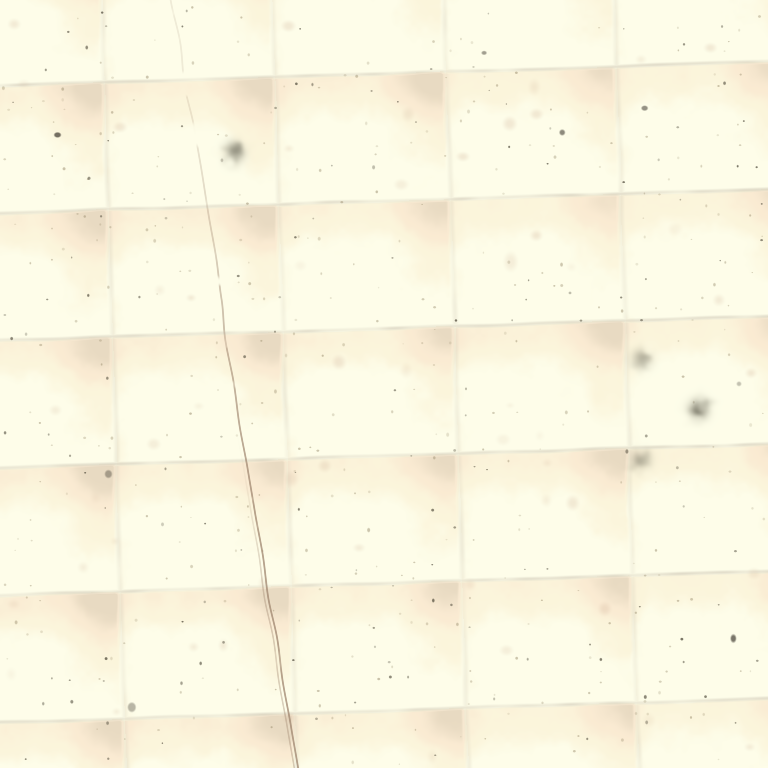
Reproduce this texture procedurally as a Shadertoy shader.

```glsl
// Slightly tilted wall of cream tiles, each shaded from a bright lower left
// to a tan upper right corner. Hashed specks, a few blurred smudges and one
// long hairline crack are laid over the tile grid.

float hash(vec2 p) {
    vec3 q = fract(vec3(p.xyx) * vec3(0.1031, 0.1030, 0.0973));
    q += dot(q, q.yzx + 33.33);
    return fract((q.x + q.y) * q.z);
}

float noise(vec2 p) {
    vec2 i = floor(p), f = fract(p);
    f = f * f * (3.0 - 2.0 * f);
    return mix(mix(hash(i), hash(i + vec2(1, 0)), f.x),
               mix(hash(i + vec2(0, 1)), hash(i + vec2(1, 1)), f.x), f.y);
}

// Rises from a to b, then drops softly to zero just before 1.
float ramp(float a, float b, float x) {
    return smoothstep(a, b, x) * (1.0 - smoothstep(b, 1.0, x));
}

vec3 toneColor(float t) {
    vec3 c = mix(vec3(0.995, 0.993, 0.915), vec3(0.985, 0.96, 0.86), smoothstep(0.04, 0.3, t));
    c = mix(c, vec3(0.98, 0.92, 0.825), smoothstep(0.3, 0.6, t));
    return mix(c, vec3(0.91, 0.855, 0.76), smoothstep(0.6, 1.05, t));
}

vec3 tiles(vec2 uv) {
    // Rotate about one grid corner, then scale to tile units.
    vec2 p = uv - vec2(0.1365, 0.893);
    p = vec2(p.x + 0.031 * p.y, p.y - 0.031 * p.x) / vec2(0.2227, 0.1659);
    p += 0.012 * (vec2(noise(uv * 14.0), noise(uv * 14.0 + 50.0)) - 0.5);
    vec2 f = fract(p), id = floor(p);

    // Shade gathers at the top and right, and most in their shared corner.
    float top = ramp(0.5, 0.975, f.y);
    float right = ramp(0.55, 0.965, f.x) * smoothstep(0.0, 0.55, f.y);
    float tone = 0.4 * top + 0.32 * right + 0.4 * top * right;
    tone += 0.12 * (1.0 - smoothstep(0.0, 0.12, f.x));
    tone *= mix(1.15, 0.8, uv.x) * (0.85 + 0.3 * hash(id + 20.0));
    tone += 0.12 * (noise(uv * 45.0) - 0.5) + 0.05 * (noise(uv * 130.0) - 0.5);
    vec3 color = toneColor(tone);

    // Thin grey joints, uneven along their length.
    vec2 d = (0.5 - abs(f - 0.5)) * vec2(0.2227, 0.1659);
    vec2 joint = 1.0 - smoothstep(vec2(0.0), vec2(0.006, 0.004), d);
    float strength = 0.25 + 0.4 * noise(uv * 35.0);
    return mix(color, vec3(0.82, 0.79, 0.72), strength * max(0.5 * joint.x, joint.y));
}

// One jittered spot per grid cell, kept with the given chance.
float specks(vec2 uv, float count, float chance, float radius, float blur) {
    vec2 p = uv * count, id = floor(p);
    vec2 center = 0.25 + 0.5 * vec2(hash(id + 3.0), hash(id + 71.0));
    vec2 d = (fract(p) - center) / count;
    d.y *= mix(0.7, 1.4, hash(id + 140.0));
    float size = radius * mix(0.5, 1.2, hash(id + 210.0));
    float kept = step(hash(id + 330.0), chance) * mix(0.35, 1.0, hash(id + 400.0));
    return kept * (1.0 - smoothstep(size - blur, size + blur, length(d)));
}

float smudge(vec2 uv, vec2 center, float radius) {
    vec2 d = uv - center + 0.008 * (noise(uv * 90.0) - 0.5);
    return exp(-dot(d, d) / (radius * radius));
}

void mainImage(out vec4 fragColor, in vec2 fragCoord) {
    vec2 uv = fragCoord / iResolution.y;
    float soft = max(0.0007, 0.7 / iResolution.y);
    vec3 color = tiles(uv);

    // Warm stains, faint grains and dark specks.
    color = mix(color, vec3(0.83, 0.72, 0.62), 0.3 * specks(uv, 22.0, 0.12, 0.006, 0.005));
    color = mix(color, vec3(0.62, 0.57, 0.45), 0.55 * specks(uv + 7.0, 66.0, 0.08, 0.0016, soft));
    color = mix(color, vec3(0.3, 0.28, 0.22), 0.75 * specks(uv + 3.0, 40.0, 0.09, 0.0016, soft));
    color = mix(color, vec3(0.28, 0.26, 0.22), 0.8 * specks(uv + 5.0, 9.0, 0.08, 0.0045, 0.0015));

    // Long crack, broken and faint above, firmer and doubled below.
    float bend = 0.006 * (noise(vec2(uv.y * 18.0, 2.0)) - 0.5);
    float offset = uv.x - 0.387 + 0.163 * uv.y - bend;
    float firm = 1.0 - smoothstep(0.3, 0.95, uv.y);
    float broken = smoothstep(0.25, 0.6, noise(vec2(uv.y * 60.0, 8.0)) + 0.5 * firm);
    float line = 1.0 - smoothstep(0.0004, 0.0006 + 1.5 * soft, abs(offset));
    float twin = 1.0 - smoothstep(0.0003, 0.0004 + 1.5 * soft, abs(offset + 0.005));
    twin *= 0.5 * (1.0 - smoothstep(0.2, 0.45, uv.y));
    color = mix(color, vec3(0.62, 0.52, 0.43), (0.15 + 0.6 * firm) * broken * max(line, twin));

    // One lone smudge and a loose ring of three.
    float dirt = 0.65 * smudge(uv, vec2(0.305, 0.802), 0.012);
    for (int i = 0; i < 3; i++) {
        float a = 2.0944 * float(i);
        vec2 center = vec2(0.86, 0.467) + vec2(0.05, 0.075) * vec2(cos(a), sin(a));
        dirt += (i == 0 ? 0.7 : 0.45) * smudge(uv, center, 0.012);
    }
    color = mix(color, vec3(0.4, 0.39, 0.33), min(dirt, 0.8));

    fragColor = vec4(color, 1.0);
}
```
